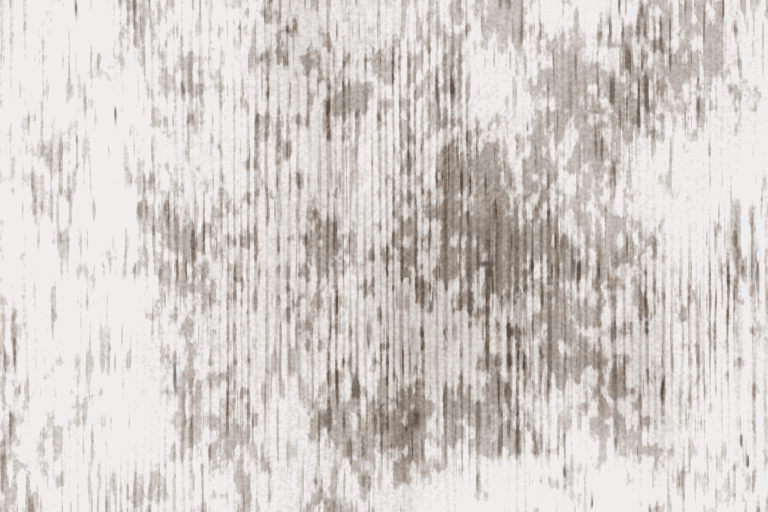
A Shadertoy shader for this texture:

```glsl
float hash(vec2 p) {
    vec3 q = fract(p.xyx * 0.1031);
    q += dot(q, q.yzx + 33.33);
    return fract((q.x + q.y) * q.z);
}

float noise(vec2 p) {
    vec2 i = floor(p), f = fract(p);
    f = f * f * (3.0 - 2.0 * f);
    return mix(mix(hash(i), hash(i + vec2(1, 0)), f.x),
               mix(hash(i + vec2(0, 1)), hash(i + vec2(1, 1)), f.x), f.y);
}

float fbm(vec2 p) {
    float sum = 0.0, amp = 0.516;
    for (int i = 0; i < 5; i++) {
        sum += amp * noise(p);
        p = p * 2.03 + vec2(17.3, 9.1);
        amp *= 0.5;
    }
    return sum;
}

// Soft elliptical patch
float blot(vec2 p, vec2 centre, vec2 size) {
    vec2 q = (p - centre) / size;
    return exp(-dot(q, q));
}

// Broad areas where the whitewash is rubbed thin
float wearMap(vec2 p) {
    vec2 q = p + 0.2 * (vec2(fbm(p * 7.0), fbm(p * 7.0 + 40.0)) - 0.5);
    float wear = 1.3 * (fbm(p * vec2(5.0, 3.0) + 5.0) - 0.5);
    wear += 0.65 * blot(q, vec2(0.90, 0.52), vec2(0.25, 0.30));
    wear += 0.75 * blot(q, vec2(1.27, 0.27), vec2(0.09, 0.20));
    wear += 0.45 * blot(q, vec2(1.30, 0.87), vec2(0.15, 0.18));
    wear += 0.40 * blot(q, vec2(0.62, 0.80), vec2(0.12, 0.30));
    wear += 0.65 * blot(q, vec2(0.81, 0.18), vec2(0.05, 0.25));
    wear += 0.25 * blot(q, vec2(0.45, 0.30), vec2(0.14, 0.30));
    return wear - 0.25 * (1.0 - smoothstep(0.0, 0.35, p.x));
}

// Dark narrow slits scattered along the grain
float slits(vec2 p) {
    float dark = 0.0;
    for (int i = 0; i < 24; i++) {
        float id = float(i) * 7.0 + 3.0;
        vec2 centre = vec2(1.5 * hash(vec2(id, 1.0)), hash(vec2(id, 2.0)));
        vec2 size = vec2(0.003, 0.022) * (0.6 + 1.1 * hash(vec2(id, 3.0)));
        dark = max(dark, blot(p, centre, size));
    }
    return dark * smoothstep(0.2, 0.6, noise(p * vec2(190.0, 50.0)));
}

void mainImage(out vec4 fragColor, in vec2 fragCoord) {
    vec2 p = fragCoord / iResolution.y;
    p.x *= 1.5 * iResolution.y / iResolution.x;

    // Grain follows nearly straight vertical fibres
    float x = p.x + 0.010 * (noise(p * vec2(4.0, 2.0)) - 0.5)
                  + 0.002 * (noise(p * vec2(30.0, 14.0)) - 0.5);
    float wear = wearMap(p);

    // Thin lines, fading in and out along their length
    float ridge = 0.5 + 0.5 * cos(6.2832 * (62.0 * x + 2.2 * noise(vec2(x * 14.0, 3.0))));
    float fibre = noise(vec2(x * 170.0, p.y * 6.0 + 8.0));
    float grain = smoothstep(0.38, 0.88, 0.55 * fibre + 0.45 * ridge);
    float grainDepth = mix(0.25, 1.2, smoothstep(0.38, 0.62, fbm(p * vec2(6.0, 3.0) + 61.0)));

    // Small ragged flakes gathered in clusters, broken up by the grain
    float cluster = fbm(p * vec2(11.0, 6.0) + 71.0) - 0.5;
    float flake = fbm(vec2(x * 62.0, p.y * 34.0) + 23.0) - 0.5;
    float chip = smoothstep(-0.03, 0.16, 0.75 * flake + 0.75 * cluster
                            + 0.12 * (wear - 0.2) + 0.08 * (grain - 0.35));

    // Short dark streaks in loose groups
    float group = fbm(p * vec2(9.0, 4.0) + 90.0) - 0.5;
    float streak = smoothstep(0.66, 0.95, noise(vec2(x * 165.0, p.y * 17.0 + 31.0)) + 0.7 * group);

    // Faint slanting scratches across the worn centre
    vec2 slant = vec2(dot(p, vec2(0.75, -0.66)), dot(p, vec2(0.66, 0.75)));
    float scratch = smoothstep(0.55, 0.9, noise(slant * vec2(150.0, 20.0)));
    scratch *= blot(p, vec2(0.85, 0.70), vec2(0.26, 0.22));

    float speckle = noise(mat2(0.8, 0.6, -0.6, 0.8) * p * 210.0) - 0.5;

    float stain = wear + chip * (1.05 + 0.5 * wear) + 0.85 * grainDepth * grain
                + 1.1 * streak - 0.4 * scratch + 0.6 * speckle;
    float z = 1.3 * (stain - 1.0);

    // Stain to lightness, then warmer brown as it darkens
    float light = clamp(0.825 - 0.11 * z - 0.009 * z * z * step(0.0, z), 0.36, 0.94);
    vec3 colour = light - vec3(0.0, 0.125, 0.225) * min(1.0 - light, 0.4);

    float knot = blot(p, vec2(0.95, 0.485), vec2(0.018, 0.005));
    float dark = max(slits(vec2(x, p.y)), knot * (0.5 + fibre));
    colour = mix(colour, vec3(0.38, 0.35, 0.34), min(0.8 * dark, 1.0));
    fragColor = vec4(colour, 1.0);
}
```
